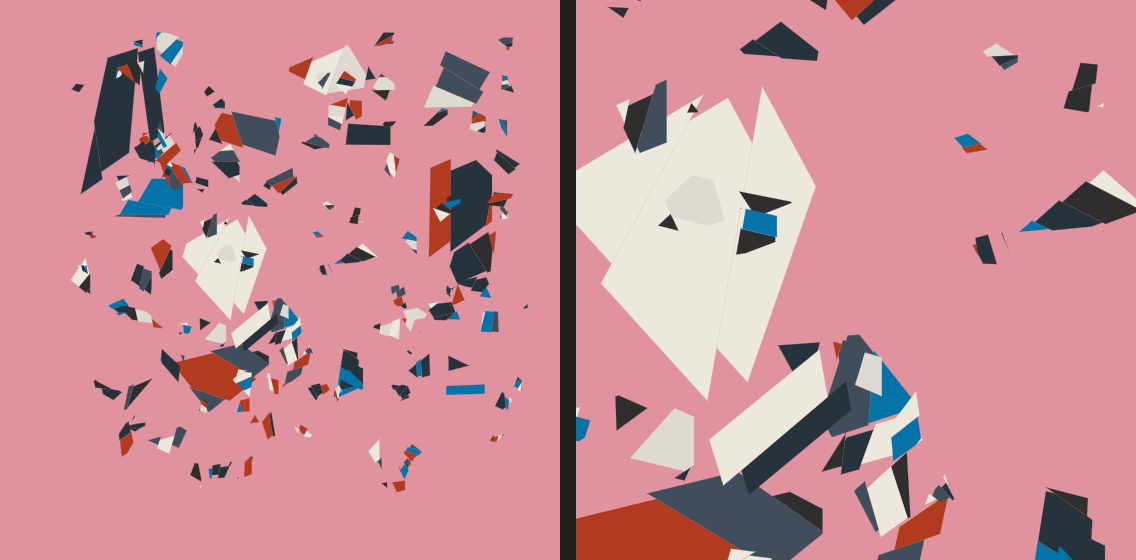
Left: the whole. Right: its middle third, enlarged.
A WebGL 1 fragment shader for this background:

```glsl
precision highp float;
// Scattered groups of broken, banded paper shards on a flat pink ground.
uniform vec2 u_resolution;

const vec3 PINK  = vec3(0.878, 0.573, 0.624);
const vec3 NAVY  = vec3(0.150, 0.200, 0.235);
const vec3 BLACK = vec3(0.180, 0.180, 0.182);
const vec3 SLATE = vec3(0.250, 0.305, 0.360);
const vec3 CREAM = vec3(0.930, 0.910, 0.865);
const vec3 CHALK = vec3(0.870, 0.855, 0.825);
const vec3 RED   = vec3(0.700, 0.230, 0.120);
const vec3 BLUE  = vec3(0.010, 0.450, 0.660);
const int GROUPS = 20;
const int SHARDS_PER_GROUP = 6;
const int CORNERS = 4;
const int BANDS = 4;
const float MARGIN = 0.058;       // empty border of the canvas
const float GROUP_SPREAD = 0.22;  // reach of small shards around a large one
const vec2 LARGE_RADIUS = vec2(0.035, 0.125);
const vec2 SMALL_RADIUS = vec2(0.012, 0.045);
const float BAND_STEP = 0.5;      // band width, relative to the shard radius
const float BAND_SLIP = 0.4;      // sideways slip between bands
const float GAP_CHANCE = 0.1;     // share of bands left out
const float SEED = 7.0;
const float TAU = 6.28319;

float hash(float a, float b) {
  vec3 p = fract(vec3(a, b, a) * 0.1031 + SEED * 0.137);
  p += dot(p, p.yzx + 33.33);
  return fract((p.x + p.y) * p.z);
}

vec2 heading(float angle) { return vec2(cos(angle), sin(angle)); }

vec3 paperColour(float h) {
  if (h < 0.20) return NAVY;
  if (h < 0.36) return BLACK;
  if (h < 0.50) return SLATE;
  if (h < 0.61) return CREAM;
  if (h < 0.71) return CHALK;
  return h < 0.86 ? RED : BLUE;
}

// Corner of a unit shard, stretched along x
vec2 corner(float id, float k, float aspect) {
  float angle = (k + 0.8 * (hash(id, k + 20.0) - 0.5)) * TAU / float(CORNERS);
  float reach = mix(0.4, 1.25, hash(id, k + 30.0));
  return heading(angle) * reach * vec2(1.0, aspect);
}

// Signed distance to the unit shard, which may be concave
float shardDistance(vec2 p, float id, float aspect) {
  vec2 previous = corner(id, float(CORNERS - 1), aspect);
  float nearest = 100.0;
  float side = 1.0;
  for (int i = 0; i < CORNERS; i++) {
    vec2 current = corner(id, float(i), aspect);
    vec2 edge = previous - current;
    vec2 w = p - current;
    vec2 away = w - edge * clamp(dot(w, edge) / dot(edge, edge), 0.0, 1.0);
    nearest = min(nearest, dot(away, away));
    bvec3 crossing = bvec3(p.y >= current.y, p.y < previous.y,
                           edge.x * w.y > edge.y * w.x);
    if (all(crossing) || all(not(crossing))) side = -side;
    previous = current;
  }
  return side * sqrt(nearest);
}

// Signed distance to one of the slanted cuts between bands
float cutDistance(vec2 p, float id, float k, float angle) {
  float tilt = 0.5 * (hash(id, k + 40.0) - 0.5);
  float jitter = 0.3 * (hash(id, k + 50.0) - 0.5);
  return dot(p, heading(angle + tilt)) - (k - 0.5 * float(BANDS)) * BAND_STEP - jitter;
}

// Paints one shard, band by band, over the colour below
vec3 paintShard(vec3 below, vec2 p, float id, float pixel) {
  vec2 axis = heading(TAU * hash(id, 1.0));
  float aspect = mix(0.4, 1.0, hash(id, 2.0));
  float bandAngle = TAU * hash(id, 3.0);
  float trim = p.x - mix(0.25, 1.5, hash(id, 4.0));
  vec2 q = vec2(dot(p, axis), dot(p, vec2(-axis.y, axis.x)));
  vec2 along = heading(bandAngle + 0.25 * TAU);
  for (int i = 0; i < BANDS; i++) {
    float k = float(i);
    if (hash(id, k + 60.0) < GAP_CHANCE) continue;
    vec2 slip = along * BAND_SLIP * (hash(id, k + 70.0) - 0.5);
    float band = max(-cutDistance(q, id, k, bandAngle),
                     cutDistance(q, id, k + 1.0, bandAngle));
    float d = max(max(shardDistance(q - slip, id, aspect), band), trim);
    float cover = clamp(0.5 - d / pixel, 0.0, 1.0);
    below = mix(below, paperColour(hash(id, k + 80.0)), cover);
  }
  return below;
}

void main() {
  vec2 uv = gl_FragCoord.xy / u_resolution;
  float pixel = 1.2 / min(u_resolution.x, u_resolution.y);
  vec3 colour = PINK;
  for (int g = 0; g < GROUPS; g++) {
    // Evenly spread group centres
    vec2 home = mix(vec2(0.12), vec2(0.88), fract(vec2(0.7549, 0.5698) * (float(g) + 0.5)));
    for (int s = 0; s < SHARDS_PER_GROUP; s++) {
      float id = float(g * SHARDS_PER_GROUP + s) + 1.0;
      float h = hash(id, 10.0);
      float radius = mix(SMALL_RADIUS.x, SMALL_RADIUS.y, h);
      vec2 centre = home;
      if (s == 0) radius = mix(LARGE_RADIUS.x, LARGE_RADIUS.y, h * h);
      else centre += GROUP_SPREAD * (vec2(hash(id, 11.0), hash(id, 12.0)) - 0.5);
      vec2 p = (uv - centre) / radius;
      if (dot(p, p) < 2.5) colour = paintShard(colour, p, id, pixel / radius);
    }
  }
  // Keep the border clear
  vec2 inset = abs(uv - 0.5) - (0.5 - MARGIN);
  float inside = clamp(0.5 - max(inset.x, inset.y) / pixel, 0.0, 1.0);
  gl_FragColor = vec4(mix(PINK, colour, inside), 1.0);
}
```
